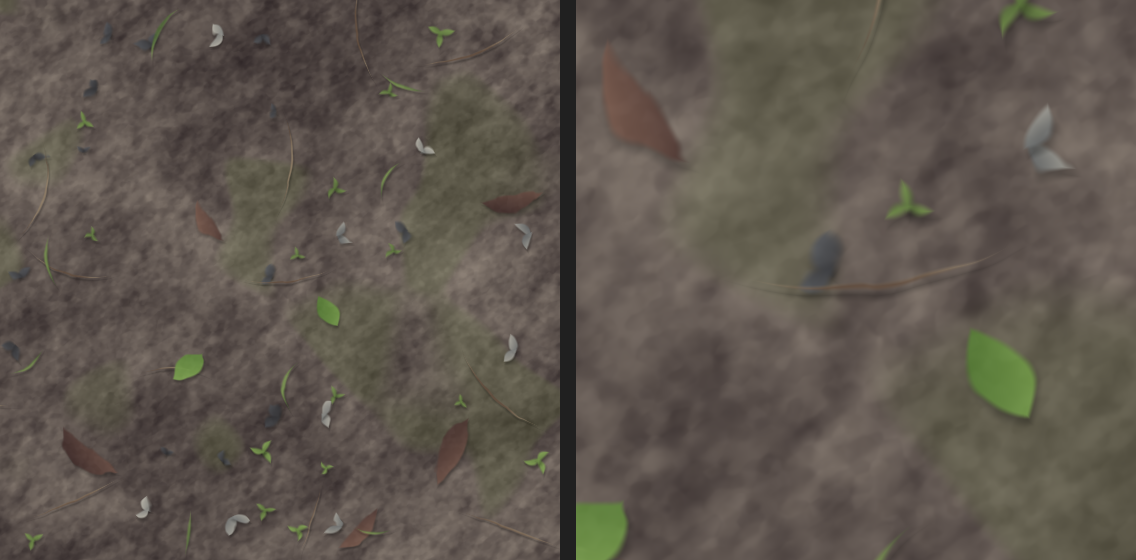
Left, the full canvas; right, a detail of the centre.
Write a Shadertoy shader that draws this texture.

```glsl
// Damp brown soil strewn with leaves, pale chips, twigs and green sprouts.
// The soil sums smooth cellular noise at several scales; the litter is one
// curved leaf shape, scattered by jittered grids at various sizes and tints.

const vec3 SOIL = vec3(0.37, 0.33, 0.31);
const vec3 SOIL_STEP = vec3(0.088, 0.085, 0.074);

vec2 hash2(vec2 p) {
    vec3 q = fract(p.xyx * vec3(0.1031, 0.1030, 0.0973));
    q += dot(q, q.yzx + 33.33);
    return fract((q.xx + q.yz) * q.zy);
}

mat2 rotation(float angle) {
    float c = cos(angle), s = sin(angle);
    return mat2(c, -s, s, c);
}

// Smooth cellular noise: random cell values blended by distance, about -1 to 1
float clods(vec2 p, float seed) {
    vec2 cell = floor(p);
    float total = 0.0, weights = 0.0;
    for (int j = -1; j <= 1; j++)
    for (int i = -1; i <= 1; i++) {
        vec2 id = cell + vec2(i, j);
        vec2 offset = id + hash2(id + seed) - p;
        float weight = exp(-5.0 * dot(offset, offset));
        total += weight * hash2(id + seed + 71.0).x;
        weights += weight;
    }
    return 2.0 * total / weights - 1.0;
}

// Noise lit from the upper left
float relief(vec2 p, float seed) {
    return clods(p, seed) - clods(p + vec2(-0.35, 0.45), seed);
}

float soilTone(vec2 uv) {
    vec2 grain = rotation(0.6) * uv * vec2(1.0, 1.0);
    grain.x *= 0.72;
    float ridge = (uv.y - 0.72 + 0.2 * uv.x + 0.03 * sin(uv.x * 9.0)) / 0.16;
    float tone = 0.65 * exp(-ridge * ridge) - 0.2;
    tone += 0.75 * clods(uv * vec2(3.5, 5.0), 3.0);
    tone += 0.60 * clods(grain * 13.0, 11.0);
    tone += 0.50 * clods(grain * 34.0, 23.0);
    tone += 0.42 * relief(grain * 52.0, 37.0);
    tone += 0.45 * clods(grain * 95.0, 41.0);
    return tone + 0.25 * clods(grain * 170.0, 59.0);
}

// Coverage of a pointed leaf along x; size holds half length and half width
float leaf(vec2 p, vec2 size, float bend, float blur) {
    float along = p.x / size.x;
    p.y += bend * size.x * (along * along - 0.4);
    float halfWidth = size.y * (1.0 - along * along);
    return 1.0 - smoothstep(-blur, blur, abs(p.y) - halfWidth);
}

// Scatters tufts of one or more leaves over the ground
vec3 scatter(vec3 ground, vec2 uv, float cells, float chance, int blades,
             vec2 size, float bend, float blur, vec3 dark, vec3 light, float seed) {
    vec2 cell = floor(uv * cells);
    for (int j = -1; j <= 1; j++)
    for (int i = -1; i <= 1; i++) {
        vec2 id = cell + vec2(i, j);
        vec2 pick = hash2(id + seed);
        if (pick.x > chance) continue;
        vec2 vary = hash2(id + seed + 19.0);
        vec2 place = uv - (id + 0.2 + 0.6 * hash2(id + seed + 47.0)) / cells;
        vec2 span = size * mix(0.6, 1.2, vary.x);
        float curve = bend * (vary.y * 2.0 - 1.0);
        for (int k = 0; k < blades; k++) {
            mat2 turn = rotation(6.283 * pick.y + 1.9 * float(k));
            vec2 root = blades > 1 ? vec2(span.x * 0.75, 0.0) : vec2(0.0);
            vec2 local = turn * place - root;
            vec2 below = turn * (place + vec2(-0.002, 0.005)) - root;
            float shadow = leaf(below, span, curve, blur * 1.8);
            float body = leaf(local, span, curve, blur);
            float sheen = 0.5 + 0.3 * local.x / span.x + 0.25 * local.y / span.y;
            sheen += 0.5 * (vary.y - 0.5);
            ground *= 1.0 - 0.25 * shadow;
            ground = mix(ground, mix(dark, light, clamp(sheen, 0.0, 1.0)), body * 0.9);
        }
    }
    return ground;
}

void mainImage(out vec4 fragColor, in vec2 fragCoord) {
    vec2 uv = fragCoord / iResolution.y;
    float tone = soilTone(uv);
    vec3 color = SOIL + SOIL_STEP * clamp(tone, -2.0, 1.9);

    // Faint moss stains
    float moss = smoothstep(0.45, 0.8, clods(uv * 8.0, 83.0));
    color = mix(color, vec3(0.38, 0.38, 0.29) + 0.04 * tone, 0.6 * moss);

    // Ragged outlines for everything lying on the soil
    vec2 rough = vec2(clods(uv * 45.0, 91.0), clods(uv * 45.0, 97.0));
    vec2 torn = uv + 0.004 * rough;
    vec2 frayed = uv + 0.0015 * rough;

    // Dry litter: dark flakes, twigs, brown leaves, pale chips
    color = scatter(color, torn, 9.0, 0.22, 2, vec2(0.013, 0.007), 0.3, 0.004,
                    vec3(0.19, 0.19, 0.20), vec3(0.33, 0.34, 0.36), 101.0);
    color = scatter(color, frayed, 5.0, 0.32, 1, vec2(0.065, 0.0017), 0.25, 0.0018,
                    vec3(0.39, 0.31, 0.25), vec3(0.56, 0.49, 0.40), 137.0);
    color = scatter(color, torn, 4.0, 0.24, 1, vec2(0.058, 0.018), 0.35, 0.003,
                    vec3(0.27, 0.19, 0.18), vec3(0.48, 0.36, 0.31), 173.0);
    color = scatter(color, torn, 6.0, 0.24, 2, vec2(0.017, 0.008), 0.4, 0.0025,
                    vec3(0.42, 0.43, 0.43), vec3(0.70, 0.69, 0.65), 211.0);

    // Living growth: grass blades, sprouts, broad leaves
    color = scatter(color, frayed, 5.0, 0.24, 1, vec2(0.040, 0.0032), 0.4, 0.0025,
                    vec3(0.31, 0.40, 0.22), vec3(0.48, 0.58, 0.32), 251.0);
    color = scatter(color, frayed, 8.0, 0.22, 3, vec2(0.012, 0.0045), 0.4, 0.003,
                    vec3(0.36, 0.45, 0.24), vec3(0.51, 0.64, 0.33), 293.0);
    color = scatter(color, torn, 4.0, 0.12, 1, vec2(0.029, 0.017), 0.2, 0.003,
                    vec3(0.32, 0.47, 0.20), vec3(0.51, 0.66, 0.33), 337.0);

    color += 0.012 * clods(uv * 150.0, 61.0);
    fragColor = vec4(clamp(color, 0.0, 1.0), 1.0);
}
```
